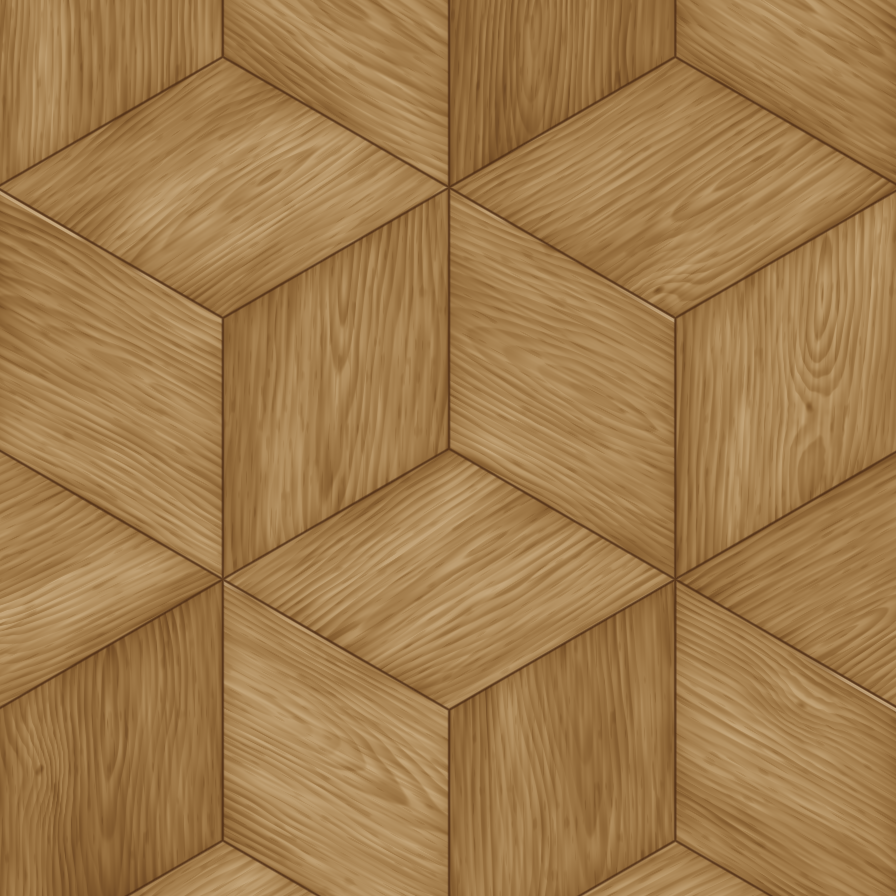
A WebGL 1 fragment shader for this pattern:

```glsl
precision highp float;
// Oak parquet of rhombic boards laid as tumbling cubes on a hexagonal lattice.
// Each hexagon splits into three boards, turned into one shared frame where
// growth rings, fibres, pores, knots and worn edges are drawn from noise.

uniform vec2 u_resolution;

#define CUBE_WIDTH 0.505
#define CUBE_CENTER vec2(0.2487, 0.6450)
#define SEAM_HALF_WIDTH 0.0025
#define RING_FREQUENCY 56.0
#define RING_DEPTH 0.30
#define FIBRE_DEPTH 0.44
#define BOARD_VARIATION 0.32
#define EDGE_SHADE 0.26
#define OAK_DARK vec3(0.45, 0.30, 0.15)
#define OAK_LIGHT vec3(0.73, 0.60, 0.42)
#define SEAM_COLOR vec3(0.30, 0.17, 0.08)
#define SHEEN_COLOR vec3(0.86, 0.76, 0.61)

const vec2 LATTICE = vec2(1.0, 1.7320508);

float hash(vec2 p) {
  return fract(sin(dot(p, vec2(127.1, 311.7))) * 43758.5453);
}

float noise(vec2 p) {
  vec2 i = floor(p);
  vec2 f = fract(p);
  f = f * f * (3.0 - 2.0 * f);
  return mix(mix(hash(i), hash(i + vec2(1.0, 0.0)), f.x),
             mix(hash(i + vec2(0.0, 1.0)), hash(i + vec2(1.0, 1.0)), f.x), f.y);
}

vec2 rotate(vec2 p, float angle) {
  float c = cos(angle);
  float s = sin(angle);
  return vec2(c * p.x - s * p.y, s * p.x + c * p.y);
}

// Offset from the nearest hexagon centre.
vec2 hexLocal(vec2 p) {
  vec2 a = mod(p + 0.5 * LATTICE, LATTICE) - 0.5 * LATTICE;
  vec2 b = mod(p, LATTICE) - 0.5 * LATTICE;
  return dot(a, a) < dot(b, b) ? a : b;
}

// Lightness of the wood; g.x runs along the grain, g.y across it.
float oakTone(vec2 g, vec2 seed) {
  vec2 shift = 40.0 * vec2(hash(seed + 1.3), hash(seed + 2.7));
  float pick = hash(seed + 4.1);
  g = rotate(g, 0.16 * (hash(seed + 5.9) - 0.5));

  // A knot pushes the rings aside on some boards.
  vec2 knotPos = 0.34 * (vec2(hash(seed + 6.2), hash(seed + 7.4)) - 0.5);
  vec2 toKnot = (g - knotPos) * vec2(0.65, 1.0);
  float hasKnot = step(0.68, hash(seed + 8.8));
  float knotDist = length(toKnot) + 0.006 * noise(g * 70.0 + shift);

  // Rings of a tilted log: arches near its axis, straight lines far away.
  float axis = (pick < 0.6 ? 0.12 : 0.75) * (hash(seed + 9.5) - 0.5);
  float depth = 0.14 * (g.x + 0.5 * (hash(seed + 3.6) - 0.5));
  float warp = 0.070 * noise(g * vec2(2.6, 6.0) + shift)
             + 0.009 * noise(g * vec2(10.0, 32.0) + shift);
  float radius = length(vec2(g.y - axis, depth)) + warp;
  radius += hasKnot * 0.05 * exp(-knotDist * knotDist * 260.0);
  float phase = fract(radius * RING_FREQUENCY);
  float ring = smoothstep(0.1, 0.8, phase) * (1.0 - smoothstep(0.82, 1.0, phase));
  ring *= 0.15 + 1.1 * noise(g * vec2(4.0, 16.0) + shift.yx);

  // Fine fibres, short dark pores, bands that follow the rings, broad clouds.
  float fibre = 0.6 * noise(g * vec2(12.0, 170.0) + shift)
              + 0.4 * noise(g * vec2(16.0, 90.0) + shift.yx) - 0.5;
  float pores = smoothstep(0.72, 0.95, noise(g * vec2(26.0, 190.0) + shift.yx));
  float band = noise(vec2(radius * 17.0, g.x * 2.0) + shift) - 0.5;
  float cloud = noise(g * vec2(2.5, 6.0) + shift.yx) - 0.5;
  float knot = hasKnot * (1.0 - smoothstep(0.003, 0.015, knotDist));

  return 0.91 - RING_DEPTH * ring + FIBRE_DEPTH * fibre
       - 0.15 * pores + 0.30 * band + 0.26 * cloud - 0.5 * knot;
}

void main() {
  vec2 uv = gl_FragCoord.xy / u_resolution.y;
  vec2 p = (uv - CUBE_CENTER) / CUBE_WIDTH;
  float pixel = 1.0 / (u_resolution.y * CUBE_WIDTH);

  // Choose the board: 0 top, -1 left, 1 right, then turn it upright.
  vec2 q = hexLocal(p);
  vec2 cell = floor((p - q) * vec2(2.0, 1.1547005) + 0.5);
  float face = q.y > abs(q.x) * 0.5773503 ? 0.0 : (q.x < 0.0 ? -1.0 : 1.0);
  vec2 t = rotate(q, face * 2.0943951);
  float seamDist = 0.25 - abs(t.y * 0.8660254 - 0.25) - 0.5 * abs(t.x);

  // Grain frame, parallel to one pair of board edges.
  vec2 grain = rotate(t, -0.5235988);
  vec2 seed = cell + vec2(face * 7.3, face * 3.1);

  float tone = oakTone(grain - vec2(0.1443, 0.25), seed);
  tone += BOARD_VARIATION * (hash(seed + 11.7) - 0.5);
  tone += face < -0.5 ? 0.07 : (face > 0.5 ? -0.13 : 0.03);
  tone -= EDGE_SHADE * exp(-seamDist * 28.0);
  tone -= 0.30 * dot(uv - 0.5, uv - 0.5);
  tone = clamp(tone, -0.12, 1.12);

  // The middle tones are warmer than a straight blend of the ends.
  vec3 color = mix(OAK_DARK, OAK_LIGHT, tone);
  color -= tone * (1.0 - tone) * vec3(0.0, 0.06, 0.16);

  // Light catching the worn upper bevel of the left boards.
  float bevel = 1.0 - smoothstep(0.002, 0.003 + pixel, abs(grain.y - 0.006));
  float wear = smoothstep(0.3, 0.75, noise(vec2(grain.x * 9.0, 0.0) + seed * 5.3));
  color = mix(color, SHEEN_COLOR, step(face, -0.5) * bevel * wear * 0.65);

  // Dark joints between boards.
  float seam = 1.0 - smoothstep(SEAM_HALF_WIDTH - pixel, SEAM_HALF_WIDTH + pixel, seamDist);
  gl_FragColor = vec4(mix(color, SEAM_COLOR, seam * 0.8), 1.0);
}
```
